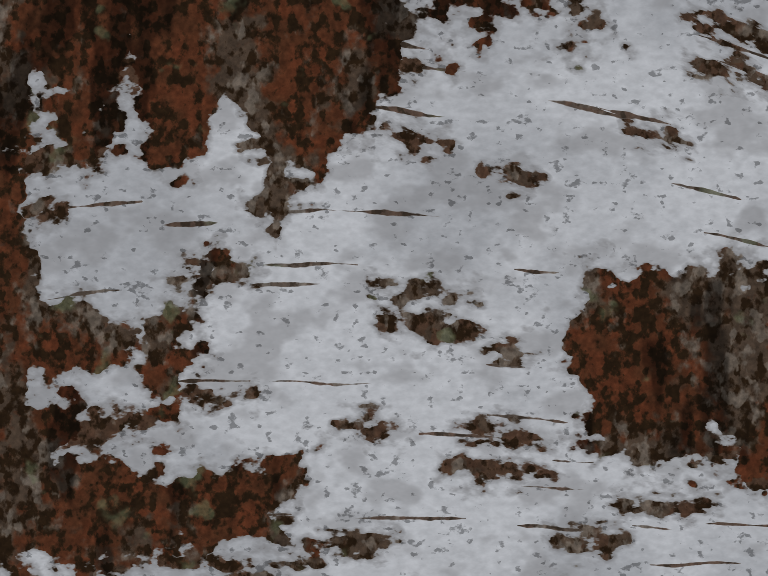
This texture is drawn by a WebGL 2 fragment shader. Its source:

```glsl
#version 300 es
precision highp float;
uniform vec2 u_resolution;
out vec4 fragColor;

float hash(vec2 p) {
  vec3 q = fract(p.xyx * vec3(0.1031, 0.1030, 0.0973));
  q += dot(q, q.yzx + 33.33);
  return fract((q.x + q.y) * q.z);
}

float noise(vec2 p) {
  vec2 i = floor(p), f = fract(p);
  f = f * f * (3.0 - 2.0 * f);
  return mix(mix(hash(i), hash(i + vec2(1, 0)), f.x),
             mix(hash(i + vec2(0, 1)), hash(i + vec2(1, 1)), f.x), f.y);
}

float fbm(vec2 p) {
  float sum = 0.0, amp = 0.52;
  for (int i = 0; i < 4; i++) {
    sum += amp * noise(p + 40.0);
    p = mat2(1.6, 1.2, -1.2, 1.6) * p + 7.3;
    amp *= 0.5;
  }
  return sum;
}

float box(vec2 p, vec2 halfSize) {
  vec2 d = abs(p) - halfSize;
  return length(max(d, 0.0)) + min(max(d.x, d.y), 0.0);
}

float taper(vec2 p, vec2 a, vec2 b, float ra, float rb) {
  vec2 ab = b - a;
  float t = clamp(dot(p - a, ab) / dot(ab, ab), 0.0, 1.0);
  return length(p - a - ab * t) - mix(ra, rb, t);
}

// Hanging sheet of bark whose lower edge ends in teeth
float hangingBark(vec2 p) {
  float tooth = 1.0 - 2.0 * abs(fract(p.x / 0.17 - 0.32) - 0.5);
  float fade = 1.0 - smoothstep(0.52, 0.74, p.x);
  float depth = 0.035 + fade * (0.09 + tooth * (0.1 + 0.33 * p.x));
  return max((1.0 - depth - p.y) * 0.55, p.x - 1.06);
}

// Large areas of rough bark, negative inside
float roughBark(vec2 p) {
  float d = min(hangingBark(p), p.x - 0.045);
  d = min(d, taper(p, vec2(0.64, 0.95), vec2(0.47, 0.66), 0.045, 0.02));
  d = min(d, taper(p, vec2(0.38, 0.55), vec2(0.28, 0.42), 0.008, 0.04));
  d = min(d, taper(p, vec2(0.30, 0.44), vec2(0.28, 0.18), 0.05, 0.025));
  d = min(d, box(p - vec2(0.18, 0.12), vec2(0.34, 0.085)));
  d = min(d, taper(p, vec2(0.02, 0.20), vec2(0.11, 0.26), 0.06, 0.02));
  d = min(d, box(p - vec2(0.12, 0.42), vec2(0.13, 0.03)));
  float hem = 0.09 * (noise(vec2(p.x * 13.0, 3.0)) - 0.5);
  d = min(d, box(p - vec2(1.21, 0.41 + hem), vec2(0.22, 0.17)));
  float warp = 0.14 * (fbm(p * vec2(9.0, 8.0)) - 0.5);
  return d + warp + 0.10 * (fbm(p * vec2(34.0, 50.0)) - 0.5);
}

// Scattered horizontal scars, one chance per cell
float scars(vec2 p, vec2 cell, float thickness, float chance, float seed) {
  vec2 home = floor(p / cell);
  float d = 1.0;
  for (int j = -1; j <= 1; j++)
    for (int i = -1; i <= 1; i++) {
      vec2 id = home + vec2(i, j);
      vec2 key = id + seed;
      vec2 jitter = vec2(hash(key), hash(key + 17.0));
      vec2 r = p - (id + 0.15 + 0.7 * jitter) * cell;
      float len = cell.x * mix(0.16, 0.46, hash(key + 31.0));
      float t = thickness * mix(0.5, 1.3, hash(key + 53.0));
      float u = r.x / len;
      float shape = abs(r.y) - t * (1.0 - u * u) + max(abs(r.x) - len, 0.0);
      d = min(d, hash(key + 71.0) < chance ? shape : 1.0);
    }
  return d;
}

vec3 paleBark(vec2 p, float edge) {
  vec3 col = mix(vec3(0.60, 0.61, 0.63), vec3(0.68, 0.69, 0.71), smoothstep(0.28, 0.62, fbm(p * 5.0)));
  col *= 0.92 + 0.16 * fbm(p * vec2(75.0, 120.0));
  float stain = smoothstep(0.50, 0.70, fbm(p * vec2(13.0, 20.0) + 9.0));
  float rim = 1.0 - smoothstep(0.0, 0.03, edge);
  col = mix(col, vec3(0.48, 0.48, 0.49), max(0.75 * rim, 0.45 * stain));
  float speck = smoothstep(0.66, 0.78, fbm(p * vec2(60.0, 85.0) + 31.0));
  return col * (1.0 - 0.3 * speck);
}

vec3 darkBark(vec2 p, float scar) {
  float grain = fbm(p * vec2(75.0, 65.0));
  float region = fbm(p * vec2(10.0, 6.0) + 21.0) + 0.35 * (fbm(p * 50.0) - 0.5);
  vec3 rust = mix(vec3(0.25, 0.155, 0.105), vec3(0.32, 0.175, 0.115), noise(p * 45.0));
  vec3 col = mix(rust, vec3(0.26, 0.215, 0.18), max(0.7 * scar, smoothstep(0.46, 0.60, region)));
  col = mix(vec3(0.14, 0.10, 0.065), col, smoothstep(0.34, 0.55, grain));
  float flake = smoothstep(0.54, 0.68, fbm(p * vec2(48.0, 36.0) + 5.0));
  col = mix(col, vec3(0.41, 0.38, 0.35), 0.7 * flake * smoothstep(0.40, 0.58, region));
  // Upright furrows and patches of lichen
  float furrow = smoothstep(0.32, 0.44, fbm(p * vec2(17.0, 5.0) + 2.0));
  col *= mix(0.6, 1.0, max(scar, furrow));
  float lichen = smoothstep(0.68, 0.78, fbm(p * 17.0 + 63.0));
  col = mix(col, vec3(0.33, 0.36, 0.27), 0.55 * lichen);
  return col * (0.72 + 0.56 * fbm(p * 130.0));
}

void main() {
  vec2 p = gl_FragCoord.xy / u_resolution.y;
  // Scars bend around the trunk
  float bend = p.x - 0.5;
  vec2 q = p + vec2(0.0, 0.27 * p.y * bend * bend);
  q.y += 0.008 * (noise(q * 12.0) - 0.5);

  float rough = roughBark(p);
  float crumble = 0.085 * (fbm(q * vec2(36.0, 60.0)) - 0.5);
  float plates = scars(q, vec2(0.27, 0.115), 0.018, 0.56, 4.0) + crumble;
  float dashes = scars(q, vec2(0.21, 0.065), 0.0032, 0.38, 90.0) + 0.09 * crumble;
  float edge = min(rough, plates);

  vec3 pale = paleBark(p, edge);
  vec3 dark = darkBark(p, smoothstep(-0.005, 0.005, rough));
  float cover = 1.0 - smoothstep(-0.005, 0.005, edge);
  float line = 0.85 * (1.0 - smoothstep(-0.001, 0.0015, dashes));
  vec3 col = mix(pale, dark, max(cover, line));
  fragColor = vec4(col, 1.0);
}
```
